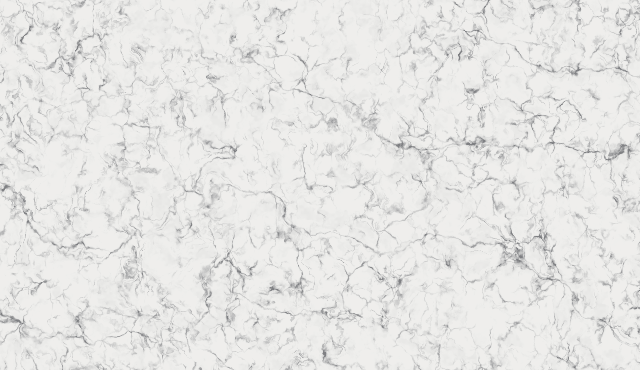
Reproduce this texture procedurally as a WebGL 2 fragment shader.

```glsl
#version 300 es
precision highp float;
// White quartz slab with a frayed network of fine grey veins.

uniform vec2 u_resolution;
out vec4 fragColor;

const vec3 STONE = vec3(0.936, 0.935, 0.927);
const vec3 VEIN = vec3(0.42, 0.425, 0.44);

float hash(vec2 p) {
    return fract(sin(dot(p, vec2(127.1, 311.7))) * 43758.5453);
}

vec2 hash2(vec2 p) {
    return vec2(hash(p), hash(p + 57.3));
}

float noise(vec2 p) {
    vec2 cell = floor(p), f = fract(p);
    f = f * f * f * (f * (f * 6.0 - 15.0) + 10.0);
    float low = mix(hash(cell), hash(cell + vec2(1, 0)), f.x);
    float high = mix(hash(cell + vec2(0, 1)), hash(cell + vec2(1, 1)), f.x);
    return mix(low, high, f.y);
}

// Sum of rotated octaves, centred on 0.5
float fbm(vec2 p) {
    const mat2 turn = mat2(1.6, 1.2, -1.2, 1.6);
    float sum = 0.0, amplitude = 0.516;
    for (int i = 0; i < 5; i++) {
        sum += amplitude * noise(p);
        p = turn * p + 17.3;
        amplitude *= 0.5;
    }
    return sum;
}

vec2 roughness(vec2 p) {
    return vec2(fbm(p), fbm(p + vec2(31.7, 11.3))) - 0.5;
}

// Distance to the nearest border between scattered cells
float cellEdge(vec2 p) {
    vec2 cell = floor(p), f = fract(p);
    vec2 nearest = vec2(0.0), nearestCell = vec2(0.0);
    float best = 8.0;
    for (int y = -1; y <= 1; y++) {
        for (int x = -1; x <= 1; x++) {
            vec2 offset = vec2(x, y);
            vec2 toSeed = offset + hash2(cell + offset) - f;
            float d = dot(toSeed, toSeed);
            if (d < best) {
                best = d;
                nearest = toSeed;
                nearestCell = offset;
            }
        }
    }
    float edge = 8.0;
    for (int y = -2; y <= 2; y++) {
        for (int x = -2; x <= 2; x++) {
            vec2 offset = nearestCell + vec2(x, y);
            vec2 toSeed = offset + hash2(cell + offset) - f;
            vec2 across = toSeed - nearest;
            if (dot(across, across) > 0.0001)
                edge = min(edge, dot(0.5 * (toSeed + nearest), normalize(across)));
        }
    }
    return edge;
}

// Soft line profile, never thinner than the pixel allows
float line(float distance, float width, float pixel) {
    float d = distance / max(width, 0.6 * pixel);
    return exp(-d * d);
}

// Wandering thread along the middle level of a noise field
float thread(vec2 p, float width) {
    float d = (fbm(p) - 0.5) / width;
    return exp(-d * d);
}

// Long diagonal veins falling to the right
float longVein(vec2 p, vec2 rough, float spacing) {
    float wander = 0.5 * (fbm(p * 1.7 + 5.2) - 0.5);
    float across = dot(p + rough, vec2(0.36, 0.93)) + wander;
    return abs(fract(across / spacing) - 0.5) * spacing;
}

void main() {
    vec2 p = gl_FragCoord.xy / u_resolution.y;
    float pixel = 1.0 / u_resolution.y;

    // Coarse and fine displacement that frays every line
    vec2 rough = 0.08 * roughness(p * 9.0) + 0.035 * roughness(p * 38.0);
    vec2 q = p + rough;

    // Where veins gather, fade out and crumble into grains
    float patches = smoothstep(0.35, 0.66, fbm(p * 5.0 + 40.0));
    float breaks = smoothstep(0.36, 0.7, fbm(p * 22.0 + 8.0));
    float fineBreaks = smoothstep(0.36, 0.7, fbm(p * 27.0 + 71.0));
    float density = 0.6 + 0.4 * patches;
    float grain = 0.45 + 1.1 * noise(p * 120.0);

    // Main network, hairline network and wandering threads
    float mainNet = line(cellEdge(q * vec2(11.0, 8.0)) / 9.5, 0.0030, pixel);
    float hairNet = line(cellEdge(q * vec2(21.0, 17.0) + 23.0) / 19.0, 0.0024, pixel);
    float dark = 0.56 * mainNet * breaks * density;
    dark += 0.28 * hairNet * fineBreaks * density;
    dark += 0.36 * thread(q * vec2(7.0, 5.5) + 90.0, 0.012) * fineBreaks * density;
    dark += 0.24 * thread(q * vec2(14.0, 11.0) + 34.0, 0.02) * breaks * density;

    // Long veins, broken and thin
    float presence = smoothstep(0.42, 0.56, fbm(p * 2.4 + 63.0));
    float longLine = line(longVein(p, rough, 0.31), 0.0034, pixel);
    dark += 0.55 * longLine * presence * (0.35 + 0.65 * breaks);

    // Small tangles of short threads and a trace of mottling
    float tangles = smoothstep(0.5, 0.68, fbm(p * vec2(10.0, 7.0) + 12.0));
    dark += 0.42 * tangles * fineBreaks * thread(q * vec2(22.0, 15.0) + 51.0, 0.03);
    dark += 0.04 * smoothstep(0.5, 0.72, fbm(q * 30.0 + 34.0));

    fragColor = vec4(mix(STONE, VEIN, min(dark * grain, 0.85)), 1.0);
}
```
